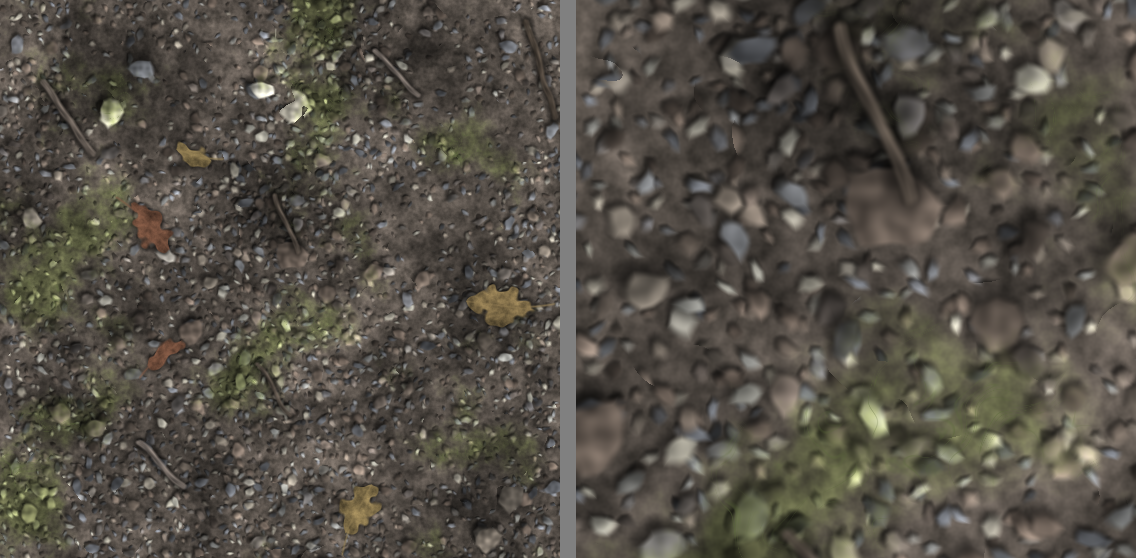
Left, the full canvas; right, a detail of the centre.
Write a WebGL 2 fragment shader that draws this texture.

```glsl
#version 300 es
precision highp float;

#define SOFT 0.0030
#define GRAVEL 0.62
#define MOSS 0.8
#define LEAVES 5
#define TWIGS 6
#define SHADOW 0.48
#define EXPOSURE 1.14
#define BROAD_CONTRAST 0.75
#define CLUMP_CONTRAST 0.55
#define SHADE_DIR vec2(-0.55, 0.83)

uniform vec2 u_resolution;
out vec4 fragColor;

const float TAU = 6.2832;

vec3 hash3(vec2 p) {
    vec3 a = fract(p.xyx * vec3(0.1031, 0.1030, 0.0973));
    a += dot(a, a.yxz + 33.33);
    return fract((a.xxy + a.yzz) * a.zyx);
}

vec2 direction(float angle) { return vec2(cos(angle), sin(angle)); }

vec2 rotate(vec2 p, float angle) {
    vec2 d = direction(angle);
    return vec2(dot(p, d), dot(p, vec2(-d.y, d.x)));
}

float corner(vec2 id, vec2 offset) {
    return dot(direction(TAU * hash3(id).x), offset);
}

// Gradient noise, roughly -0.7 to 0.7
float noise(vec2 p) {
    vec2 i = floor(p), f = fract(p), u = f * f * f * (f * (f * 6.0 - 15.0) + 10.0);
    vec2 e = vec2(1.0, 0.0);
    return mix(mix(corner(i, f), corner(i + e, f - e), u.x),
               mix(corner(i + e.yx, f - e.yx), corner(i + 1.0, f - 1.0), u.x), u.y);
}

float fbm(vec2 p) {
    float sum = 0.0, amp = 0.6;
    for (int i = 0; i < 4; i++) {
        sum += amp * noise(p);
        p = rotate(p, 0.6) * 2.03 + 7.1;
        amp *= 0.55;
    }
    return sum;
}

// Distance to an irregular stone: a polygon blended with an ellipse
float stone(vec2 q, float size, vec3 k) {
    q = rotate(q, TAU * k.z) * vec2(0.85, 1.0 + 0.5 * k.y);
    float d = -1.0;
    for (int i = 0; i < 5; i++) {
        float n = float(i);
        float angle = TAU * 0.2 * (n + 0.4 * fract(k.y * 5.0 + n * 0.37));
        d = max(d, dot(q, direction(angle)) - size * (0.66 + 0.34 * fract(k.y * 7.0 + n * 0.618)));
    }
    return mix(d, length(q) - size * 0.9, 0.45);
}

// One scattered layer of stones with soft shade on one side
vec3 pebbles(vec3 col, vec2 p, float cells, float density, float seed) {
    vec2 wobble = vec2(noise(p * 60.0 + seed), noise(p * 60.0 - seed));
    vec2 g = (p + 0.004 * wobble) * cells, cell = floor(g);
    float soft = SOFT * cells;
    float grain = noise(p * 80.0 + seed);
    for (int j = -1; j <= 1; j++)
    for (int i = -1; i <= 1; i++) {
        vec2 id = cell + vec2(i, j);
        vec3 h = hash3(id + seed), k = hash3(id + seed + 71.3);
        if (h.z > density) continue;
        vec2 q = g - id - mix(vec2(0.1), vec2(0.9), h.xy);
        float size = mix(0.24, 0.44, k.x * k.x);
        float d = stone(q, size, k);
        float shade = stone(q - SHADE_DIR * 0.16, size, k);
        col *= 1.0 - SHADOW * smoothstep(0.2, -0.12, shade);
        float pale = fract(k.x * 13.0 + h.x * 5.0);
        vec3 tint = mix(vec3(0.36, 0.32, 0.29), vec3(0.35, 0.36, 0.38), smoothstep(0.3, 0.8, k.y));
        tint = mix(tint * (0.55 + 0.7 * k.z), vec3(0.64, 0.63, 0.58), pow(pale, 4.0) * 0.9);
        tint *= 1.0 - 0.3 * dot(q, SHADE_DIR) / size + 0.5 * grain;
        col = mix(col, tint, smoothstep(soft, -soft, d));
    }
    return col;
}

vec3 twig(vec3 col, vec2 p, float n) {
    vec3 h = hash3(vec2(n, 4.7)), k = hash3(vec2(n, 19.2));
    vec2 q = rotate(p - h.xy, -0.95 + 0.8 * (h.z - 0.5));
    q.y += 0.012 * noise(vec2(q.x * 14.0, n));
    float radius = mix(0.003, 0.006, k.x);
    float d = length(vec2(max(abs(q.x) - mix(0.05, 0.11, k.y), 0.0), q.y)) - radius;
    col *= 1.0 - 0.45 * smoothstep(0.012, 0.0, d);
    vec3 bark = mix(vec3(0.24, 0.21, 0.18), vec3(0.42, 0.39, 0.37), k.z);
    bark *= 1.0 + 0.35 * q.y / radius + 0.5 * noise(q * vec2(40.0, 200.0));
    return mix(col, bark, 0.9 * smoothstep(SOFT, -SOFT, d));
}

vec3 leaf(vec3 col, vec2 p, float n) {
    vec3 h = hash3(vec2(n, 53.1)), k = hash3(vec2(n, 88.6));
    vec2 q = rotate(p - mix(vec2(0.08), vec2(0.92), h.xy), TAU * h.z);
    float len = mix(0.03, 0.065, k.x), x = q.x / len;
    float d = abs(q.y) - len * 0.5 * (1.0 - x * x) + 0.025 * noise(q * 45.0 + n);
    float stem = length(vec2(max(abs(q.x - len * 1.2) - len * 0.4, 0.0), q.y - 0.1 * q.x * x)) - 0.0012;
    col *= 1.0 - 0.45 * smoothstep(0.016, -0.004, d);
    vec3 blade = mix(vec3(0.44, 0.38, 0.25), vec3(0.38, 0.26, 0.20), smoothstep(0.45, 0.75, k.y));
    vec3 rib = blade * 1.2;
    blade *= 1.0 + 0.8 * fbm(q * 45.0 + n) + 4.0 * q.y;
    blade = mix(blade, rib, 0.4 * smoothstep(0.003, 0.0, abs(q.y)));
    col = mix(col, blade, smoothstep(SOFT, -SOFT, d));
    return mix(col, rib, 0.8 * smoothstep(SOFT, -SOFT, stem));
}

void main() {
    vec2 p = gl_FragCoord.xy / u_resolution.y;

    // Crumbly soil
    float broad = fbm(p * 4.0 + 3.0), clumps = fbm(p * 15.0 + 60.0);
    float crumbs = fbm(p * 48.0), dust = noise(p * 140.0);
    float tone = 0.70 + 0.35 * broad + 0.75 * crumbs + 0.2 * dust;
    vec3 col = mix(vec3(0.11, 0.102, 0.09), vec3(0.355, 0.325, 0.30), clamp(tone, 0.0, 1.3));

    // Gravel, from fine to coarse
    float density = GRAVEL * clamp(0.8 + 1.8 * fbm(p * 3.0 + 21.0), 0.2, 1.4);
    col = pebbles(col, p, 80.0, density * 0.8, 11.0);
    col = pebbles(col, p, 46.0, density * 0.8, 37.0);
    col = pebbles(col, p, 27.0, density * 0.38, 64.0);
    col = pebbles(col, p, 14.0, density * 0.15, 93.0);

    // Hollows and raised ground
    col *= max(0.3, 1.0 + BROAD_CONTRAST * broad + CLUMP_CONTRAST * clumps);

    // Moss patches with thin blades of grass
    float moss = MOSS * smoothstep(0.06, 0.38, fbm(p * 4.2 + 40.0) + 0.2 * crumbs);
    float light = dot(col, vec3(0.3, 0.5, 0.2));
    col = mix(col, vec3(0.98, 1.03, 0.66) * light, moss);
    vec2 strand = rotate(p, 0.8 + 1.2 * broad) * vec2(22.0, 85.0);
    float grass = smoothstep(0.10, 0.0, abs(noise(strand))) * smoothstep(0.0, 0.3, noise(strand * 0.4 + 9.0));
    col = mix(col, vec3(0.31, 0.36, 0.20), 0.5 * grass * moss);

    // Fallen twigs and leaves
    for (int i = 0; i < TWIGS; i++) col = twig(col, p, float(i));
    for (int i = 0; i < LEAVES; i++) col = leaf(col, p, float(i));

    fragColor = vec4(clamp(col * EXPOSURE, 0.0, 1.0), 1.0);
}
```
